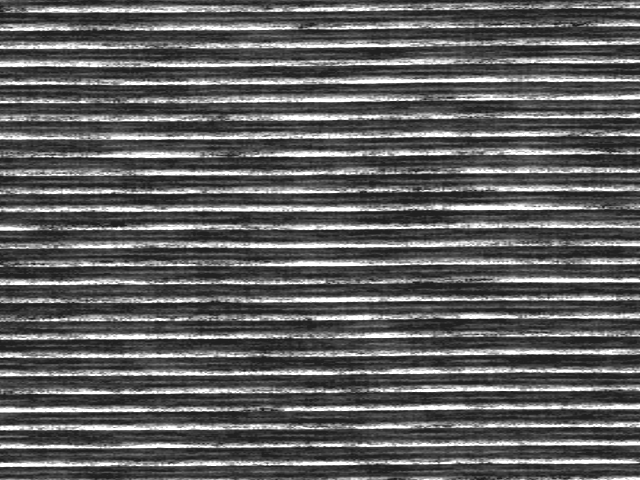
Give the GLSL for this pattern, as a WebGL 2 fragment shader.

```glsl
#version 300 es
precision highp float;
// Slightly tilted horizontal ridges in grey: each has a crisp bright lower edge,
// a body fading upward and a dark gap with a faint line. Stretched value noise
// adds streaks, patches and grain. Lengths are in units of the canvas height.

uniform vec2 u_resolution;
out vec4 fragColor;

const float RIDGES = 26.4;         // repeats over the canvas height
const float RIDGE_OFFSET = 0.63;   // lower edge of the first ridge, in repeats
const float TILT = 0.0065;         // rise per unit of width
const float WOBBLE = 0.0035;       // slow bending of the ridges
const float EDGE_WIDTH = 0.11;     // softness of the lower edge, in repeats
const float PEAK_POS = 0.12;       // bright line above the edge
const float PEAK_WIDTH = 0.075;
const float GHOST_POS = 0.70;      // faint line in the gap
const float GHOST_WIDTH = 0.07;
const float FADE_START = 0.20;
const float FADE_END_LOW = 0.47;   // body is narrow at the bottom
const float FADE_END_HIGH = 0.58;  // and wider at the top

const vec2 PATCH_FREQ = vec2(11.0, 34.0);
const vec2 STREAK_FREQ = vec2(9.0, 190.0);
const vec2 FIBRE_FREQ = vec2(45.0, 290.0);
const vec2 GRAIN_FREQ = vec2(210.0, 330.0);

const vec3 SHADOW = vec3(0.125);
const vec3 HIGHLIGHT = vec3(1.0);

float hash(vec2 p) {
    return fract(sin(dot(p, vec2(127.1, 311.7))) * 43758.5453);
}

// Smooth value noise, centred on zero
float noise(vec2 p) {
    vec2 cell = floor(p);
    vec2 f = fract(p);
    f = f * f * (3.0 - 2.0 * f);
    float low = mix(hash(cell), hash(cell + vec2(1.0, 0.0)), f.x);
    float high = mix(hash(cell + vec2(0.0, 1.0)), hash(cell + vec2(1.0, 1.0)), f.x);
    return mix(low, high, f.y) - 0.5;
}

float bump(float t, float center, float width) {
    float d = (t - center) / width;
    return exp(-d * d);
}

// Clean brightness across one repeat, t running upward from the lower edge
float ridgeProfile(float t, float height) {
    float fadeEnd = mix(FADE_END_LOW, FADE_END_HIGH, height);
    float body = smoothstep(0.0, EDGE_WIDTH, t) * (1.0 - smoothstep(FADE_START, fadeEnd, t));
    float peak = bump(t, PEAK_POS, PEAK_WIDTH) * smoothstep(0.0, EDGE_WIDTH, t);
    float ghost = bump(t, GHOST_POS, GHOST_WIDTH);
    return 0.07 + 0.57 * body + 0.37 * peak + 0.13 * ghost;
}

void main() {
    vec2 p = gl_FragCoord.xy / u_resolution.y;

    // Coordinates that follow the ridges
    vec2 along = p;
    along.y += WOBBLE * noise(p * vec2(3.0, 4.0)) - TILT * p.x;
    float phase = along.y * RIDGES - RIDGE_OFFSET;
    float light = ridgeProfile(fract(phase), p.y);

    // Wear: patches, long streaks, short fibres and fine grain
    float blotch = noise(along * PATCH_FREQ + 17.0);
    float streak = noise(along * STREAK_FREQ + 43.0);
    float fibre = noise(along * FIBRE_FREQ + 71.0);
    float grain = noise(p * GRAIN_FREQ + 5.0);
    light *= 1.0 + 0.75 * blotch + 0.75 * streak + 0.6 * fibre + 0.7 * grain;
    light += 0.14 * streak + 0.08 * fibre + 0.06 * grain;

    fragColor = vec4(mix(SHADOW, HIGHLIGHT, clamp(light, 0.0, 1.0)), 1.0);
}
```
